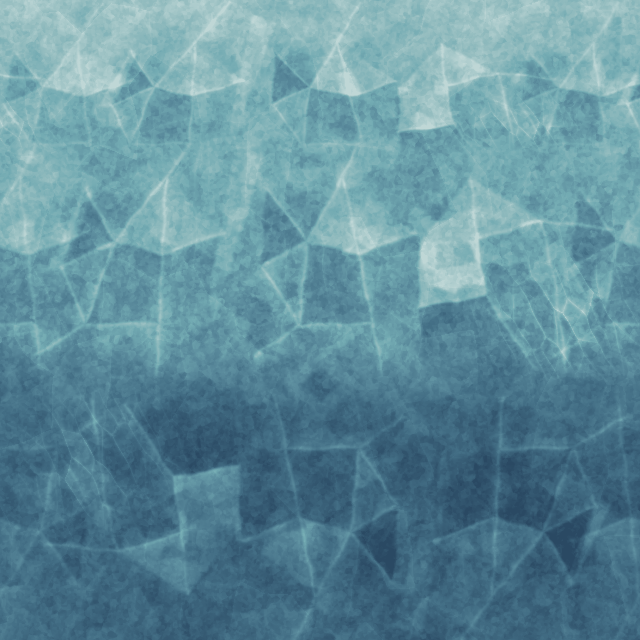
Reproduce this texture procedurally as a WebGL 2 fragment shader.

```glsl
#version 300 es
precision highp float;
uniform vec2 u_resolution;
out vec4 fragColor;

const vec3 INK   = vec3(0.18, 0.31, 0.41);
const vec3 DEEP  = vec3(0.26, 0.43, 0.52);
const vec3 SLATE = vec3(0.35, 0.54, 0.61);
const vec3 TEAL  = vec3(0.45, 0.67, 0.70);
const vec3 MIST  = vec3(0.58, 0.74, 0.75);
const vec3 FROST = vec3(0.71, 0.82, 0.82);
const vec3 APEX_X = vec3(0.03, 0.26, 0.536);
const vec3 LEAN   = vec3(0.11, -0.05, 0.20);
const float APEX_Y = 0.725;
const float EDGE_SOFT = 0.004;
const float CRACK_WIDTH = 0.0032;
const float HALO_WIDTH = 0.013;
const float MOTTLE = 1.0;

vec2 hash2(vec2 c) {
  vec3 h = fract(c.xyx * vec3(0.1031, 0.1030, 0.0973));
  h += dot(h, h.yzx + 33.33);
  return fract((h.xx + h.yz) * h.zy);
}

// Cellular noise: x soft tone, y flat tone (both centred), z gap to the border
vec3 cells(vec2 p, float sharpness) {
  float total = 0.0, weight = 0.0, flatTone = 0.0, near = 9.0, next = 9.0;
  for (int j = -1; j <= 1; j++)
    for (int i = -1; i <= 1; i++) {
      vec2 c = floor(p) + vec2(i, j);
      vec2 d = c + hash2(c) - p;
      float r = length(d), w = exp(-sharpness * r * r), tone = hash2(c + 17.0).x - 0.5;
      total += w * tone;
      weight += w;
      next = min(next, max(near, r));
      if (r < near) { near = r; flatTone = tone; }
    }
  return vec3(total / max(weight, 1e-6), flatTone, next - near);
}

float crack(vec2 p, vec2 a, vec2 b) {
  vec2 ab = b - a;
  float d = length(p - a - ab * clamp(dot(p - a, ab) / dot(ab, ab), 0.0, 1.0));
  return 0.65 * exp(-d * d / (CRACK_WIDTH * CRACK_WIDTH)) + 0.45 * exp(-d / HALO_WIDTH);
}

float bend(vec2 p, vec2 a, vec2 b, vec2 c) { return max(crack(p, a, b), crack(p, b, c)); }

float side(vec2 p, vec2 a, vec2 b) {
  vec2 n = normalize(b - a);
  return n.x * (p.y - a.y) - n.y * (p.x - a.x);
}

// Convex four-sided plate, corners counter-clockwise
float plate(vec2 p, vec2 a, vec2 b, vec2 c, vec2 d) {
  float e = min(min(side(p, a, b), side(p, b, c)), min(side(p, c, d), side(p, d, a)));
  float soft = max(EDGE_SOFT, 1.0 / u_resolution.y);
  return smoothstep(-soft, soft, e);
}

// Fan of cracks below an apex, with one pale kite and dark plates
float fan(vec2 q) {
  vec2 apex = vec2(0.0), left = vec2(-0.076, -0.102), hub = vec2(0.0, -0.123);
  vec2 right = vec2(0.095, -0.088), knee = vec2(-0.115, -0.233), heel = vec2(0.0, -0.23);
  vec2 star = vec2(-0.156, -0.142), brow = vec2(-0.125, -0.02);
  float tone = plate(q, apex, left, hub, right) * (0.1 + 1.1 * clamp(-q.y / 0.12 - 2.0 * abs(q.x), 0.0, 1.0));
  tone -= 0.95 * plate(q, brow, star, left, mix(left, brow, 0.5));
  tone -= 0.65 * plate(q, left, knee, heel, hub);
  tone -= 0.35 * plate(q, hub, heel, vec2(0.10, -0.21), right);
  vec2 shade = (q - vec2(-0.085, -0.055)) / vec2(0.055, 0.04);
  tone -= 0.75 * exp(-dot(shade, shade));
  float lines = max(bend(q, apex, hub, vec2(0.0, -0.31)), bend(q, brow, left, star));
  lines = max(lines, max(bend(q, left, knee, star), bend(q, heel, knee, vec2(-0.191, -0.28))));
  lines = max(lines, max(bend(q, left, apex, vec2(0.06, 0.09)), crack(q, hub, right)));
  return tone + 1.15 * lines;
}

// One sheet of broken ice, tiling sideways
float sheet(vec2 p) {
  p.x = fract(p.x);
  float tone = 0.0;
  for (int i = 0; i < 3; i++) {
    vec2 q = p - vec2(APEX_X[i], APEX_Y);
    q.x -= floor(q.x + 0.6);
    q.x += LEAN[i] * q.y;
    tone += fan(q) * (i == 0 ? 0.7 : 1.0);
  }
  // Bright block and its ridges
  vec2 corner = vec2(0.655, 0.62), joint = vec2(0.745, 0.626), base = vec2(0.759, 0.538);
  vec2 heel = vec2(0.655, 0.521), ridge = vec2(0.846, 0.655), peak = vec2(0.736, 0.722);
  vec2 elbow = vec2(0.866, 0.564), toe = vec2(0.833, 0.427);
  tone += 1.45 * plate(p, corner, heel, base, joint);
  tone += 0.95 * plate(p, corner, joint, ridge, peak);
  tone -= 0.85 * plate(p, heel, vec2(0.665, 0.40), toe, base) * smoothstep(0.38, 0.5, p.y);
  float lines = max(bend(p, peak, joint, base), bend(p, joint, ridge, vec2(0.957, 0.642)));
  lines = max(lines, max(bend(p, heel, base, toe), bend(p, ridge, elbow, vec2(0.885, 0.42))));
  // Leaning pale shards
  tone += 0.6 * plate(p, vec2(0.37, 0.79), vec2(0.325, 0.53), vec2(0.335, 0.50), vec2(0.415, 0.77));
  tone += 0.8 * plate(p, vec2(0.135, 0.71), vec2(0.075, 0.58), vec2(0.10, 0.58), vec2(0.145, 0.70));
  // Fine splinters
  vec3 splinter = cells(vec2(p.x + 0.45 * p.y, p.y) * vec2(32.0, 13.0), 9.0);
  vec2 v = (p - vec2(0.88, 0.50)) / vec2(0.11, 0.10);
  tone += exp(-dot(v, v)) * (1.2 * exp(-splinter.z * 10.0) + splinter.y);
  return tone + 1.1 * lines;
}

vec3 ramp(float t) {
  vec3 c = mix(mix(INK, DEEP, clamp(t, -0.2, 1.0)), SLATE, clamp(t - 1.0, 0.0, 1.0));
  c = mix(mix(c, TEAL, clamp(t - 2.0, 0.0, 1.0)), MIST, clamp(t - 3.0, 0.0, 1.0));
  return mix(c, FROST, clamp(t - 4.0, 0.0, 1.3));
}

void main() {
  vec2 uv = gl_FragCoord.xy / u_resolution;
  vec2 p = uv + 0.0012 * sin(uv.yx * vec2(91.0, 83.0) + 2.0 * sin(uv * 57.0));
  // Far sheet above, near sheet in the middle, turned sheet below
  float far = sheet(vec2((p.x - 0.096) / 0.806, 1.46 * p.y - 0.638));
  float ice = mix(sheet(p), 0.95 * far, smoothstep(0.755, 0.80, uv.y));
  ice = mix(0.72 * sheet(vec2(1.029, 0.793) - p), ice, smoothstep(0.38, 0.45, uv.y));
  // Mottled surface and faint facets
  float daub = cells(p * 34.0, 12.0).x, grain = cells(p * 105.0, 14.0).x + 0.7 * cells(p * 230.0, 12.0).x;
  vec3 facet = cells(p * vec2(13.0, 9.0), 9.0);
  float mottle = 0.5 * cells(p * 7.0, 14.0).x + 0.8 * daub + 0.65 * grain + 0.45 * facet.y + 0.3 * exp(-facet.z * 14.0);
  // Depth shading
  float tone = 0.55 + 0.3 * (1.0 - uv.x) + 1.6 * smoothstep(0.33, 0.50, uv.y)
             + 0.8 * smoothstep(0.45, 0.8, uv.y) + 1.0 * smoothstep(0.83, 1.0, uv.y);
  tone += ice * (1.0 + 0.5 * daub) + MOTTLE * mix(0.75, 1.0, smoothstep(0.35, 0.5, uv.y)) * mottle;
  // Dim diamond in the dividing haze
  float diamond = dot(abs(uv - vec2(0.502, 0.40)), vec2(1.0, 1.2));
  tone += 0.3 * (1.0 - smoothstep(0.055, 0.07, diamond)) - 0.65 * (1.0 - smoothstep(0.025, 0.038, diamond));
  fragColor = vec4(ramp(tone), 1.0);
}
```
